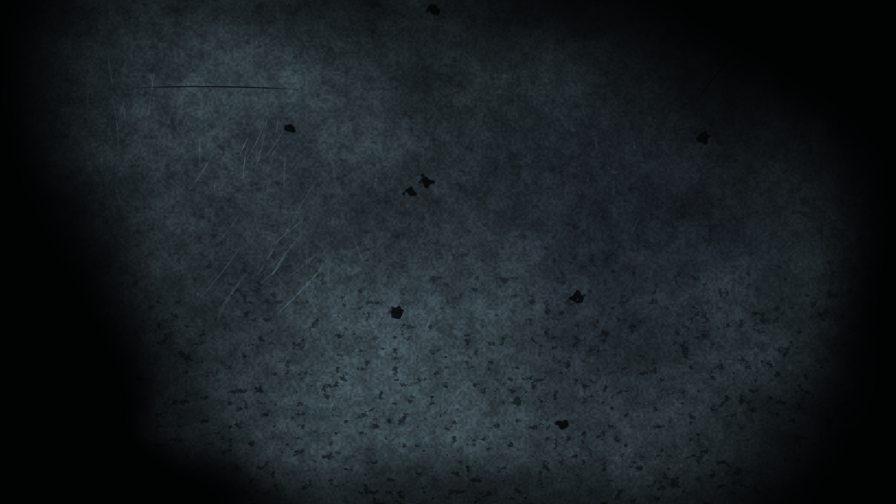
This texture is drawn by a WebGL 1 fragment shader. Its source:

```glsl
precision highp float;

uniform vec2 u_resolution;

const float ASPECT = 16.0 / 9.0;

float hash(vec2 p) {
  vec3 q = fract(vec3(p.xyx) * 0.1031);
  q += dot(q, q.yzx + 33.33);
  return fract((q.x + q.y) * q.z);
}

float noise(vec2 p) {
  vec2 cell = floor(p), f = fract(p);
  f = f * f * (3.0 - 2.0 * f);
  float low = mix(hash(cell), hash(cell + vec2(1.0, 0.0)), f.x);
  float high = mix(hash(cell + vec2(0.0, 1.0)), hash(cell + 1.0), f.x);
  return mix(low, high, f.y);
}

float fbm(vec2 p) {
  float sum = 0.0, gain = 0.5;
  for (int i = 0; i < 5; i++) {
    sum += gain * noise(p);
    p = mat2(1.6, 1.2, -1.2, 1.6) * p + 7.3;
    gain *= 0.5;
  }
  return sum;
}

float glow(vec2 p, vec2 center, vec2 radius) {
  vec2 d = (p - center) / radius;
  return exp(-dot(d, d));
}

// Slightly bowed stroke that fades toward both ends
float stroke(vec2 p, vec2 center, float angle, float halfLength, float bend, float px) {
  vec2 axis = vec2(cos(angle), sin(angle));
  vec2 d = p - center;
  float t = dot(d, axis) / halfLength;
  float across = abs(dot(d, vec2(-axis.y, axis.x)) + bend * halfLength * t * t);
  float line = 1.0 - smoothstep(0.0003, 0.0006 + px, across);
  return line * (1.0 - smoothstep(0.3, 1.0, abs(t)));
}

float scratches(vec2 p, vec2 center, vec2 spread, float angle, float fan, float size, float seed, float px) {
  float sum = 0.0;
  for (int i = 0; i < 16; i++) {
    vec2 id = vec2(float(i) * 3.7 + 1.0, seed);
    vec2 offset = vec2(hash(id), hash(id + 11.0)) * 2.0 - 1.0;
    float turn = (hash(id + 23.0) - 0.5) * fan;
    float halfLength = size * mix(0.25, 1.0, hash(id + 37.0));
    float bend = (hash(id + 41.0) - 0.5) * 0.16;
    float strength = mix(0.2, 1.0, hash(id + 53.0));
    sum += strength * stroke(p, center + offset * spread, angle + turn, halfLength, bend, px);
  }
  return min(sum, 1.3);
}

float blot(vec2 p, vec2 center, float radius, float px) {
  vec2 d = (p - center) * vec2(0.75, 1.0);
  float ragged = radius * (0.3 + 1.2 * noise(p * 130.0));
  return 1.0 - smoothstep(ragged - px, ragged + px, length(d));
}

// Ragged dark border, broadest at the lower left and upper right
float vignette(vec2 p) {
  vec2 q = p + 0.07 * (vec2(fbm(p * 5.0), fbm(p * 5.0 + 19.0)) - 0.5);
  float leftEdge = 0.06 + 0.22 * (1.0 - smoothstep(0.2, 0.8, q.y))
                 + 0.2 * (1.0 - smoothstep(0.0, 0.18, q.y));
  float left = smoothstep(leftEdge - 0.07, leftEdge + 0.22, q.x);
  float right = smoothstep(0.0, 0.2, ASPECT - q.x);
  float upperCorner = smoothstep(-0.04, 0.32, dot(q - vec2(1.3, 1.0), vec2(-0.505, -0.863)));
  float lowerCorner = smoothstep(-0.06, 0.28, dot(q - vec2(1.58, 0.0), vec2(-0.81, 0.58)));
  float top = mix(0.65, 1.0, smoothstep(0.0, 0.14, 1.0 - q.y));
  float bottom = mix(0.6, 1.0, smoothstep(0.0, 0.12, q.y));
  return left * right * upperCorner * lowerCorner * top * bottom;
}

void main() {
  vec2 p = gl_FragCoord.xy / u_resolution * vec2(ASPECT, 1.0);
  float px = 1.0 / u_resolution.y;

  // Broad lighting
  float shade = 0.145;
  shade += 0.11 * glow(p, vec2(0.48, 0.78), vec2(0.24, 0.18));
  shade += 0.10 * glow(p, vec2(0.78, 0.17), vec2(0.34, 0.20));
  shade += 0.05 * glow(p, vec2(0.75, 0.42), vec2(0.40, 0.18));
  shade += 0.03 * glow(p, vec2(1.20, 0.28), vec2(0.35, 0.25));
  float blueShadow = glow(p, vec2(1.26, 0.57), vec2(0.28, 0.22));
  shade -= 0.03 * blueShadow;

  // Worn surface, grain and pitting
  float lower = 1.0 - smoothstep(0.2, 0.65, p.y);
  shade *= 0.62 + 0.76 * fbm(p * 7.0 + 3.0);
  shade *= 0.75 + 0.5 * fbm(p * 45.0);
  shade *= 0.82 + 0.36 * noise(p * 230.0);
  float pits = smoothstep(0.60, 0.76, fbm(p * vec2(70.0, 85.0) + 31.0));
  shade *= 1.0 - pits * mix(0.2, 0.5, lower);
  float flecks = smoothstep(0.86, 0.98, noise(p * 120.0 + 57.0));
  shade += 0.045 * flecks * smoothstep(0.4, 0.6, fbm(p * 6.0 + 43.0));

  // Pale scratches
  float marks = scratches(p, vec2(0.48, 0.70), vec2(0.10, 0.07), 1.25, 0.7, 0.07, 2.0, px);
  marks += scratches(p, vec2(0.53, 0.48), vec2(0.11, 0.08), 0.9, 0.45, 0.10, 5.0, px);
  marks += 0.6 * scratches(p, vec2(0.23, 0.74), vec2(0.08, 0.14), 1.6, 0.6, 0.08, 8.0, px);
  marks += 0.6 * scratches(p, vec2(0.60, 0.42), vec2(0.30, 0.28), 1.4, 1.5, 0.09, 13.0, px);
  marks += 0.4 * scratches(p, vec2(1.15, 0.55), vec2(0.55, 0.42), 1.6, 2.8, 0.08, 17.0, px);
  shade += 0.13 * marks * (0.35 + 0.65 * noise(p * 90.0));

  // Dark gouges and chips
  float chips = 0.8 * stroke(p, vec2(0.43, 0.828), -0.01, 0.19, 0.03, px);
  chips += 0.7 * stroke(p, vec2(1.42, 0.85), 0.9, 0.09, 0.02, px);
  chips += blot(p, vec2(0.845, 0.64), 0.011, px) + blot(p, vec2(0.815, 0.617), 0.009, px);
  chips += blot(p, vec2(1.146, 0.412), 0.012, px) + blot(p, vec2(1.115, 0.157), 0.010, px);
  chips += blot(p, vec2(0.861, 0.98), 0.010, px) + blot(p, vec2(0.574, 0.745), 0.009, px);
  chips += blot(p, vec2(1.396, 0.727), 0.010, px) + blot(p, vec2(0.787, 0.38), 0.010, px);
  shade *= 1.0 - 0.8 * min(chips, 1.0);

  vec3 tint = mix(vec3(0.81, 1.0, 1.09), vec3(0.80, 0.96, 1.16), blueShadow);
  vec3 color = tint * shade * vignette(p) + vec3(0.004, 0.007, 0.008);
  gl_FragColor = vec4(color, 1.0);
}
```
